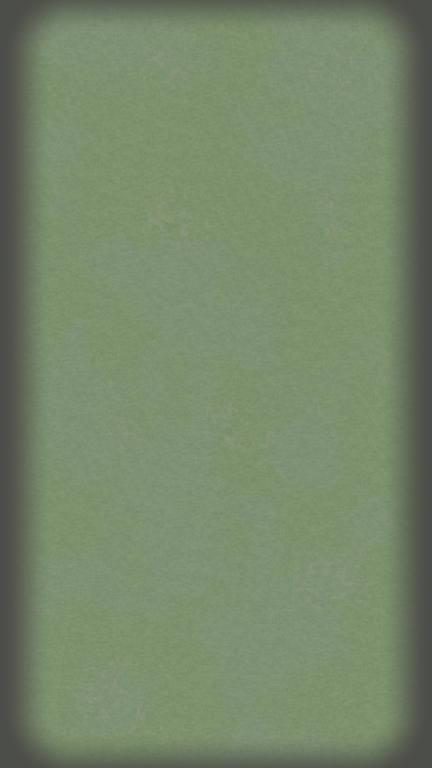
This texture is drawn by a WebGL 2 fragment shader. Its source:

```glsl
#version 300 es
precision highp float;

uniform vec2 u_resolution;
out vec4 fragColor;

// Lengths are fractions of the canvas width
const vec3 BASE_GREEN = vec3(0.488, 0.568, 0.425);
const vec3 FADED_GREEN = vec3(0.497, 0.568, 0.455);
const vec3 WORN_GREY = vec3(0.565, 0.590, 0.510);
const vec3 SCRATCH_TINT = vec3(0.540, 0.595, 0.500);
const vec3 EDGE_GREY = vec3(0.300, 0.305, 0.285);

const vec2 VIGNETTE_INSET = vec2(0.120, 0.080);
const float VIGNETTE_RADIUS = 0.05;
const float VIGNETTE_FADE = 0.115;
const float GRAIN_AMOUNT = 0.035;
const float WEAVE_AMOUNT = 0.022;
const float WEAR_OPACITY = 0.55;
const float SCRATCH_OPACITY = 0.20;
const int SCRATCH_COUNT = 30;

// Worn patches: centre, radius, strength
const int PATCH_COUNT = 9;
const vec4 PATCHES[PATCH_COUNT] = vec4[](
    vec4(0.764, 1.615, 0.070, 0.90), vec4(0.393, 1.610, 0.065, 0.72),
    vec4(0.410, 1.275, 0.105, 0.90), vec4(0.769, 1.222, 0.070, 0.85),
    vec4(0.556, 0.771, 0.110, 0.80), vec4(0.300, 0.760, 0.085, 0.70),
    vec4(0.785, 0.430, 0.115, 0.92), vec4(0.240, 0.185, 0.085, 1.00),
    vec4(0.345, 0.125, 0.075, 0.75)
);
const vec2 STREAK_TOP = vec2(0.764, 1.615);
const vec2 STREAK_BOTTOM = vec2(0.768, 1.222);

float hash(vec2 p) {
    return fract(sin(dot(p, vec2(12.9898, 78.233))) * 43758.5453);
}

float noise(vec2 p) {
    vec2 cell = floor(p);
    vec2 f = fract(p);
    f = f * f * (3.0 - 2.0 * f);
    float low = mix(hash(cell), hash(cell + vec2(1.0, 0.0)), f.x);
    float high = mix(hash(cell + vec2(0.0, 1.0)), hash(cell + 1.0), f.x);
    return mix(low, high, f.y);
}

float fbm(vec2 p) {
    float sum = 0.0;
    float amplitude = 0.5;
    for (int i = 0; i < 4; i++) {
        sum += amplitude * noise(p);
        p = mat2(1.6, 1.2, -1.2, 1.6) * p + 7.3;
        amplitude *= 0.5;
    }
    return sum / 0.9375;
}

float segmentDistance(vec2 p, vec2 a, vec2 b) {
    vec2 ab = b - a;
    float t = clamp(dot(p - a, ab) / dot(ab, ab), 0.0, 1.0);
    return length(p - a - ab * t);
}

float roundedBox(vec2 p, vec2 halfSize, float radius) {
    vec2 q = abs(p) - halfSize + radius;
    return length(max(q, 0.0)) + min(max(q.x, q.y), 0.0) - radius;
}

// Speckled flakes gathered around the patches and along the streak
float wear(vec2 p) {
    vec2 warped = p + 0.05 * (vec2(noise(p * 16.0), noise(p * 16.0 + 31.0)) - 0.5);
    float density = 0.0;
    for (int i = 0; i < PATCH_COUNT; i++) {
        vec2 offset = (warped - PATCHES[i].xy) / PATCHES[i].z;
        density = max(density, PATCHES[i].w * exp(-dot(offset, offset)));
    }
    float streak = segmentDistance(p, STREAK_TOP, STREAK_BOTTOM);
    density = max(density, 0.75 * smoothstep(0.012, 0.002, streak));
    float flakes = 0.55 * noise(p * 75.0) + 0.45 * noise(p * 150.0 + 19.0);
    return smoothstep(0.0, 0.16, flakes - mix(0.88, 0.47, density));
}

// Long faint scratches, broken up by noise
float scratches(vec2 p, float height, float pixel) {
    float sum = 0.0;
    for (int i = 0; i < SCRATCH_COUNT; i++) {
        float id = float(i) + 1.0;
        vec2 middle = vec2(hash(vec2(id, 1.0)), hash(vec2(id, 2.0)) * height);
        float angle = 3.14159 * hash(vec2(id, 3.0));
        vec2 reach = vec2(cos(angle), sin(angle)) * mix(0.08, 0.32, hash(vec2(id, 4.0)));
        float d = segmentDistance(p, middle - reach, middle + reach);
        float line = 1.0 - smoothstep(0.0, 0.003 + pixel, d);
        sum += line * mix(0.3, 1.0, hash(vec2(id, 5.0)));
    }
    return min(sum, 1.0) * smoothstep(0.25, 0.7, fbm(p * 22.0));
}

void main() {
    vec2 p = gl_FragCoord.xy / u_resolution.x;
    float pixel = 1.0 / u_resolution.x;
    float height = u_resolution.y / u_resolution.x;
    vec2 halfCanvas = 0.5 * vec2(1.0, height);

    // Mottled cloth with fine horizontal threads
    vec3 color = mix(BASE_GREEN, FADED_GREEN, smoothstep(0.35, 0.7, fbm(p * 7.0)));
    color += GRAIN_AMOUNT * (noise(p * 260.0) - 0.5);
    color += WEAVE_AMOUNT * (noise(p * vec2(70.0, 230.0)) - 0.5);

    // Surface damage
    color = mix(color, SCRATCH_TINT, SCRATCH_OPACITY * scratches(p, height, pixel));
    color = mix(color, WORN_GREY, WEAR_OPACITY * wear(p));

    // Soft dark border
    float edge = roundedBox(p - halfCanvas, halfCanvas - VIGNETTE_INSET, VIGNETTE_RADIUS);
    color = mix(color, EDGE_GREY, smoothstep(0.0, VIGNETTE_FADE, edge));
    fragColor = vec4(color, 1.0);
}
```
